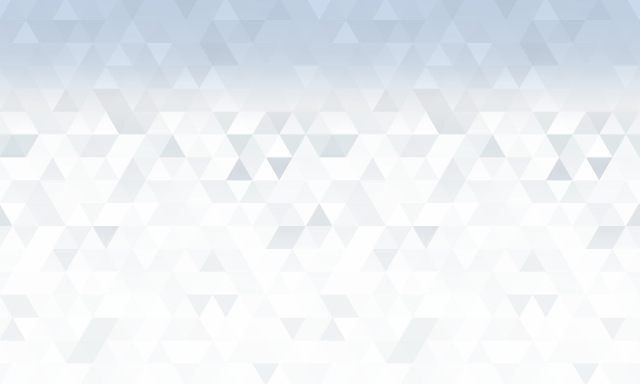
A Shadertoy shader for this background:

```glsl
// Triangle mosaic fading from misty blue at the top to near-white at the bottom.

float hash(vec2 p) {
    vec3 q = fract(p.xyx * 0.1031);
    q += dot(q, q.yzx + 33.33);
    return fract((q.x + q.y) * q.z);
}

// Identifier of the triangle at uv; the columns repeat every half canvas.
vec2 triangleId(vec2 uv) {
    float v = (1.0 - uv.y) * 16.77 - 0.871;
    float row = floor(v);
    float u = uv.x * 24.0 + 0.03 + 0.5 * mod(row, 2.0);
    float apex = floor(u + 0.5);
    bool pointsUp = abs(u - apex) < 0.5 * fract(v);
    float column = pointsUp ? 2.0 * apex : 2.0 * floor(u) + 1.0;
    return vec2(mod(column, 24.0), row + 5.0);
}

vec3 mosaic(vec2 uv) {
    float depth = 1.0 - uv.y;
    vec2 id = triangleId(uv);
    float tone = hash(id + 7.0);
    float hue = hash(id + 61.0);

    // Blue haze with faint lighter and darker facets
    vec3 haze = mix(vec3(0.75, 0.81, 0.88), vec3(0.775, 0.83, 0.885), smoothstep(0.0, 0.15, depth));
    haze = mix(haze, vec3(0.925, 0.933, 0.937), smoothstep(0.12, 0.29, depth));
    float swing = 1.0 - 2.0 * tone;
    haze += 0.04 * swing * swing * swing + 0.008 * (hue - 0.5);

    // White paper with cool grey facets that fade downwards
    float strength = mix(0.125, 0.055, smoothstep(0.36, 0.55, depth));
    strength = mix(strength, 0.025, smoothstep(0.55, 0.78, depth));
    float shade = strength * pow(tone, 1.6);

    // Sparse darker accents across the middle band
    float band = smoothstep(0.38, 0.45, depth) * (1.0 - smoothstep(0.58, 0.68, depth));
    shade += 0.05 * band * step(0.94, tone);
    shade += 0.025 * step(0.93, tone) * smoothstep(0.6, 0.7, depth);
    vec3 tint = mix(vec3(1.2, 0.9, 0.85), vec3(1.15, 1.0, 0.8), hue);
    vec3 paper = vec3(0.996) - shade * tint;

    return mix(haze, paper, smoothstep(0.25, 0.35, depth));
}

void mainImage(out vec4 fragColor, in vec2 fragCoord) {
    // Average a 3 by 3 grid of samples to smooth the edges
    vec3 color = vec3(0.0);
    for (int i = 0; i < 9; i++) {
        vec2 offset = vec2(i % 3 - 1, i / 3 - 1) / 3.0;
        color += mosaic((fragCoord + offset) / iResolution.xy);
    }
    fragColor = vec4(color / 9.0, 1.0);
}
```
